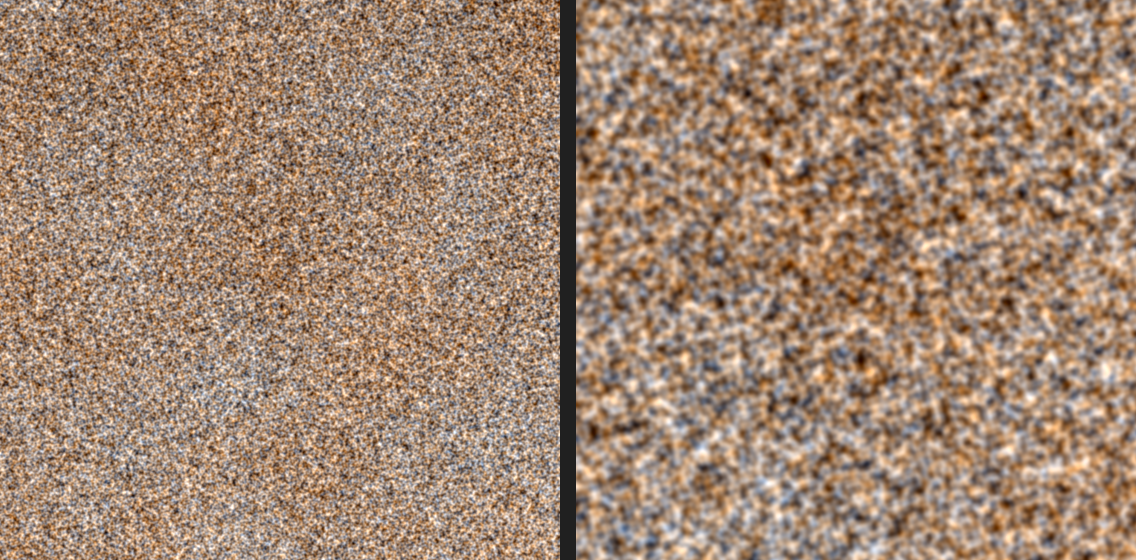
Left: the whole. Right: its middle third, enlarged.
This texture is drawn by a three.js fragment shader. Its source:

```glsl
varying vec2 vUv;

const vec3 SAND = vec3(0.636, 0.537, 0.462);        // mean colour
const vec3 TONE_SHIFT = vec3(0.142, 0.142, 0.138);  // dark to light grains
const vec3 HUE_SHIFT = vec3(0.044, -0.003, -0.056); // slate to orange grains
const vec3 RUST_SHIFT = vec3(0.004, -0.023, -0.046); // broad rusty stains
const float SHADE_SHIFT = 0.018;  // broad light and dark areas
const float GRAIN_FREQ = 118.0;   // grain cells across the canvas
const float FINE_RATIO = 1.7;     // finer grains relative to the main ones
const float FINE_WEIGHT = 0.85;
const float CLUMP_RATIO = 0.52;   // clumps of a few grains
const float CLUMP_WEIGHT = 0.55;
const float CLUSTER_RATIO = 0.24; // loose groups of clumps
const float CLUSTER_WEIGHT = 0.3;
const float GRAIN_GAIN = 2.95;    // brings grain noise to unit spread
const float STAIN_FREQ = 3.2;     // stains across the canvas
const float STAIN_GAIN = 2.5;
const float STAIN_FADE = 0.62;    // weight of each smaller stain layer
const float BASE_LIGHT = 0.06;    // lighter towards the bottom
const mat2 TURN = mat2(0.8, 0.6, -0.6, 0.8);
const float TAU = 6.2831853;

float hash(vec2 cell) {
  vec3 p = fract(cell.xyx * vec3(0.1031, 0.1030, 0.0973));
  p += dot(p, p.yzx + 33.33);
  return fract((p.x + p.y) * p.z);
}

// Projection of the offset on a random unit gradient
float slope(vec2 cell, vec2 offset) {
  float angle = TAU * hash(cell);
  return dot(vec2(cos(angle), sin(angle)), offset);
}

float gradientNoise(vec2 p) {
  vec2 cell = floor(p);
  vec2 f = p - cell;
  vec2 blend = f * f * f * (f * (f * 6.0 - 15.0) + 10.0);
  vec2 e = vec2(1.0, 0.0);
  float low = mix(slope(cell, f), slope(cell + e, f - e), blend.x);
  float high = mix(slope(cell + e.yx, f - e.yx), slope(cell + e.xx, f - e.xx), blend.x);
  return mix(low, high, blend.y);
}

// Turned layers hide the lattice; clumps keep the grains uneven
float grains(vec2 p) {
  float sum = gradientNoise(p);
  sum += FINE_WEIGHT * gradientNoise(TURN * p * FINE_RATIO + 57.3);
  sum += CLUMP_WEIGHT * gradientNoise(TURN * p * CLUMP_RATIO + 143.9);
  sum += CLUSTER_WEIGHT * gradientNoise(p * TURN * CLUSTER_RATIO + 231.7);
  return GRAIN_GAIN * sum;
}

float stains(vec2 p) {
  float sum = 0.0;
  float weight = 1.0;
  for (int i = 0; i < 5; i++) {
    sum += weight * gradientNoise(p);
    p = TURN * p * 2.0 + 19.7;
    weight *= STAIN_FADE;
  }
  return STAIN_GAIN * sum;
}

void main() {
  vec2 p = TURN * vUv * GRAIN_FREQ + 200.0;

  // Independent lightness and hue of the grains
  float tone = grains(p);
  float hue = grains(p + vec2(311.4, 173.6));

  // Broad variation of the bed
  vec2 bed = vUv * STAIN_FREQ;
  float rust = stains(bed + vec2(41.3, 12.8));
  float shade = stains(bed + vec2(87.1, 63.4));

  vec3 color = SAND + TONE_SHIFT * tone + HUE_SHIFT * hue;
  color += RUST_SHIFT * rust + SHADE_SHIFT * shade;
  color += BASE_LIGHT * (0.5 - vUv.y);
  gl_FragColor = vec4(clamp(color, 0.0, 1.0), 1.0);
}
```
